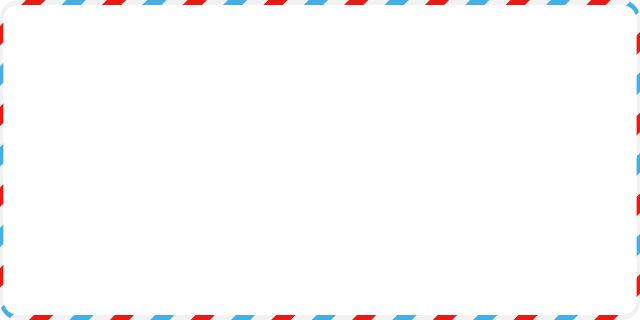
A Shadertoy shader for this background:

```glsl
#define PERIOD 0.2523
#define FIRST_RED 0.1118
#define STRIPE_HALF 0.0303
#define BORDER vec2(0.0106, 0.0156)
#define OUTER_RADIUS 0.057
#define INNER_RADIUS 0.047
#define PAPER vec3(1.0)
#define GREY vec3(0.949)
#define RED vec3(0.91, 0.10, 0.08)
#define BLUE vec3(0.27, 0.685, 0.89)

float roundedBox(vec2 p, vec2 halfSize, float radius) {
    vec2 q = abs(p) - halfSize + radius;
    return length(max(q, 0.0)) + min(max(q.x, q.y), 0.0) - radius;
}

// Coverage of a shape from its signed distance
float coverage(float dist, float pixel) {
    return clamp(0.5 - dist / pixel, 0.0, 1.0);
}

// Slanted band repeated along the diagonal coordinate
float stripe(float diagonal, float center, float pixel) {
    float offset = mod(diagonal - center + 0.5 * PERIOD, PERIOD) - 0.5 * PERIOD;
    return coverage((abs(offset) - STRIPE_HALF) * 0.7071, pixel);
}

void mainImage(out vec4 fragColor, in vec2 fragCoord) {
    float pixel = 1.0 / iResolution.y;
    vec2 uv = fragCoord * pixel;
    vec2 halfSize = 0.5 * iResolution.xy * pixel;
    vec2 p = uv - halfSize;

    // Alternating red and blue stripes on grey
    float diagonal = uv.x + 1.0 - uv.y;
    vec3 frame = mix(GREY, RED, stripe(diagonal, FIRST_RED, pixel));
    frame = mix(frame, BLUE, stripe(diagonal, FIRST_RED + 0.5 * PERIOD, pixel));

    // Rounded frame around a plain sheet
    float outer = coverage(roundedBox(p, halfSize, OUTER_RADIUS), pixel);
    float inner = coverage(roundedBox(p, halfSize - BORDER, INNER_RADIUS), pixel);
    vec3 color = mix(PAPER, frame, outer * (1.0 - inner));

    fragColor = vec4(color, 1.0);
}
```
